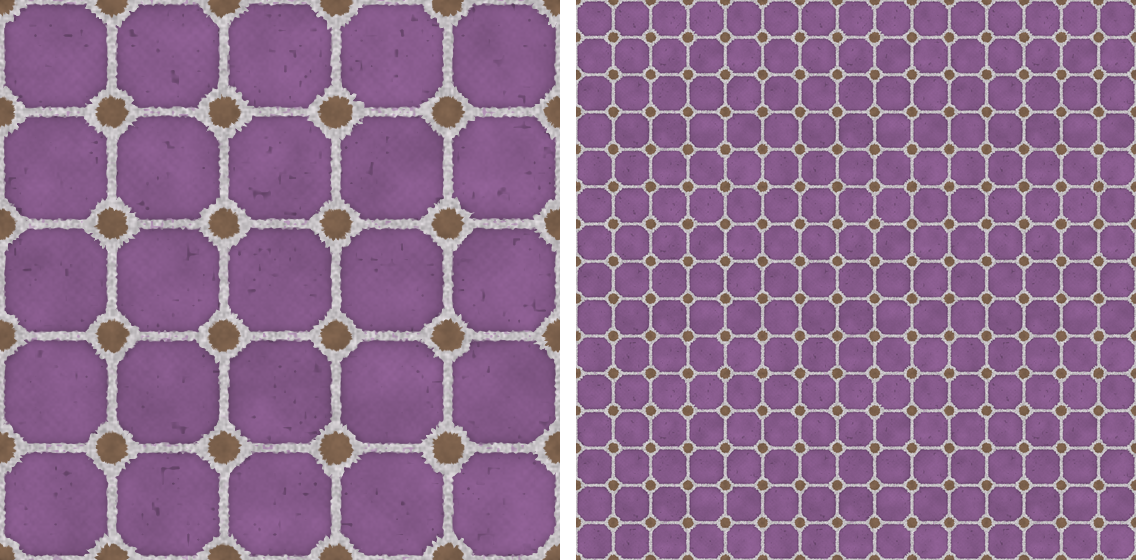
Left: one tile. Right: repeated 3 by 3.
Reproduce this pattern procedurally as a WebGL 1 fragment shader.

```glsl
precision highp float;
// Purple octagonal felt patches, joined by fuzzy pale yarn with round brown tufts at the crossings.

uniform vec2 u_resolution;

const float REPEATS = 5.0;
const float TAU = 6.2831853;
const vec3 PURPLE = vec3(0.525, 0.353, 0.545);
const vec3 YARN = vec3(0.775, 0.758, 0.770);
const vec3 BROWN = vec3(0.480, 0.375, 0.295);

float hash(vec2 p) {
  vec3 q = fract(p.xyx * vec3(0.1031, 0.1030, 0.0973));
  q += dot(q, q.yzx + 33.33);
  return fract((q.x + q.y) * q.z);
}

// Value noise that wraps after "period" lattice cells.
float noise(vec2 p, vec2 period) {
  vec2 i = floor(p);
  vec2 f = fract(p);
  f = f * f * (3.0 - 2.0 * f);
  vec2 a = mod(i, period);
  vec2 b = mod(i + 1.0, period);
  return mix(mix(hash(a), hash(vec2(b.x, a.y)), f.x),
             mix(hash(vec2(a.x, b.y)), hash(b), f.x), f.y);
}

float tileNoise(vec2 uv, vec2 frequency) {
  return noise(uv * frequency, frequency);
}

float fbm(vec2 uv, float frequency) {
  float sum = 0.0;
  float weight = 0.5;
  for (int i = 0; i < 4; i++) {
    sum += weight * tileNoise(uv, vec2(frequency));
    frequency *= 2.0;
    weight *= 0.5;
  }
  return sum / 0.9375;
}

// Centred noise around a knot, different for every knot.
float radialFray(vec2 q, float id, float spikes) {
  float turn = atan(q.y, q.x + 0.00001) / TAU + 0.5;
  return noise(vec2(turn * spikes, id), vec2(spikes, REPEATS * REPEATS)) - 0.5;
}

// Diamond with rounded-off points.
float knotDistance(vec2 q) {
  float diamond = (abs(q.x) + abs(q.y) - 0.287) * 0.7071;
  return max(diamond, length(q) - 0.240);
}

// Chevron stitches running along a strand.
float stitches(float along, float across) {
  return sin(TAU * (along * 18.0 + abs(across) * 14.0));
}

float cover(float d, float softness) {
  return 1.0 - smoothstep(-softness, softness, d);
}

vec3 feltColor(vec2 uv, vec2 p, float edge) {
  float mottle = fbm(uv, 15.0) - 0.5;
  float weave = sin(TAU * 9.0 * (p.x + p.y)) + sin(TAU * 9.0 * (p.x - p.y));
  float patchTone = hash(mod(floor(p), REPEATS) + 7.0) - 0.5;
  float light = 1.0 + 0.20 * mottle + 0.035 * patchTone;
  light += 0.012 * weave * tileNoise(uv, vec2(20.0));
  light += 0.04 * (tileNoise(uv, vec2(220.0)) - 0.5);
  float speck = smoothstep(0.80, 0.98, tileNoise(uv, vec2(110.0)));
  speck *= smoothstep(0.40, 0.75, tileNoise(uv + 0.37, vec2(35.0)));
  float shadow = exp(-max(edge, 0.0) / 0.032);
  return PURPLE * light * (1.0 - 0.24 * speck) * (1.0 - 0.20 * shadow);
}

vec3 yarnColor(vec2 uv, float stitch, float fleck) {
  float fibre = tileNoise(uv, vec2(150.0, 240.0)) + tileNoise(uv, vec2(260.0, 130.0)) - 1.0;
  float light = 1.0 + 0.17 * fibre + 0.035 * stitch + 0.08 * (fbm(uv, 40.0) - 0.5);
  return mix(YARN * light, PURPLE * 1.2, fleck);
}

void main() {
  vec2 uv = gl_FragCoord.xy / u_resolution;
  vec2 p = uv * REPEATS;
  vec2 node = floor(p + 0.5);
  vec2 q = p - node;
  vec2 wrapped = mod(node, REPEATS);
  float id = wrapped.x + REPEATS * wrapped.y;
  float soft = max(0.009, 0.9 * REPEATS / u_resolution.y);

  // Frayed outlines of the strands, knots and tufts.
  float fuzz = tileNoise(uv, vec2(190.0)) - 0.5;
  float rough = radialFray(q, id, 44.0) + 0.6 * radialFray(q, id, 83.0);
  float horizontal = abs(q.y) - 0.040;
  float vertical = abs(q.x) - 0.042;
  float strand = min(horizontal, vertical);
  float knot = knotDistance(q) - 0.010 * (hash(wrapped + 3.0) - 0.5);
  float smoothEdge = min(strand, knot);
  float edge = min(strand + 0.022 * fuzz, knot + 0.036 * rough + 0.030 * fuzz);
  float tuft = length(q) - 0.139 - 0.010 * (hash(wrapped + 19.0) - 0.5);
  tuft += 0.022 * rough + 0.024 * fuzz;

  // Stitches and purple flecks fade out on the knots.
  float onStrand = smoothstep(0.0, 0.04, knot);
  bool isHorizontal = horizontal < vertical;
  float stitch = isHorizontal ? stitches(p.x, q.y) : stitches(p.y, q.x);
  float fleck = smoothstep(0.62, 0.95, tileNoise(uv + 0.21, vec2(160.0, 210.0)));
  fleck *= onStrand * (isHorizontal ? 0.55 : 0.12);

  vec3 color = feltColor(uv, p, smoothEdge);
  color = mix(color, yarnColor(uv, stitch * onStrand, fleck), cover(edge, soft));
  float brownLight = 1.0 + 0.22 * (fbm(uv, 50.0) - 0.5) + 0.06 * fuzz;
  color = mix(color, BROWN * brownLight, cover(tuft, soft * 1.3));
  gl_FragColor = vec4(color, 1.0);
}
```
